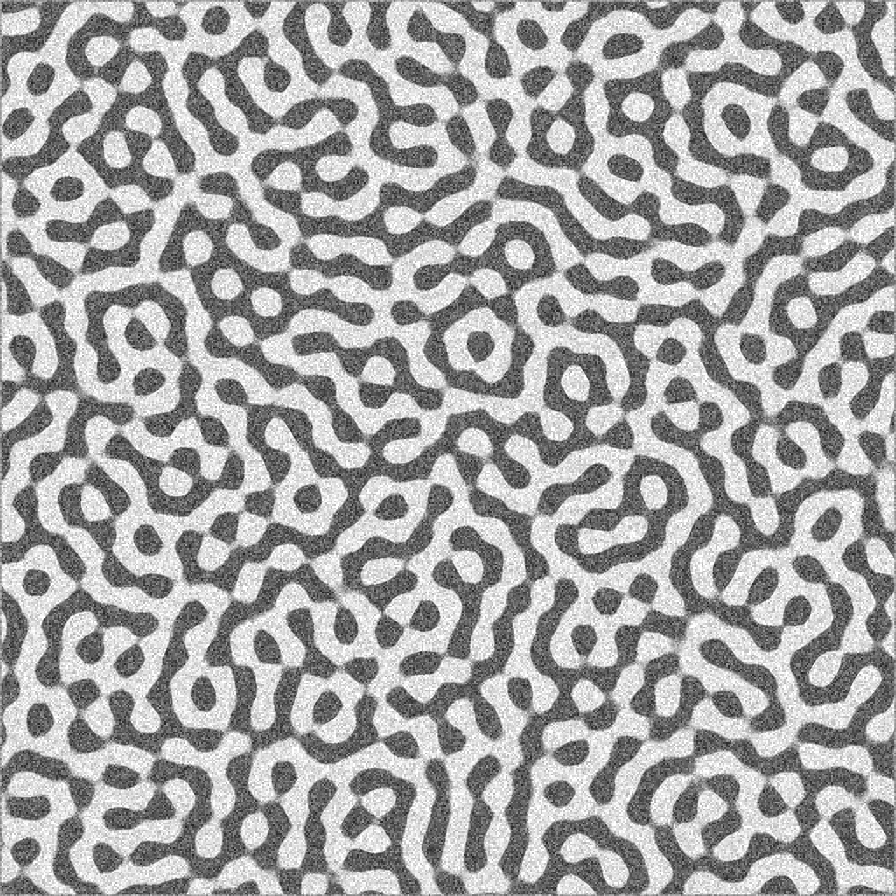
A Shadertoy shader for this pattern:

```glsl
const float TAU = 6.2831853;
const float STRIPES = 23.0;      // stripe periods across the canvas
const float GRAIN_CELLS = 512.0; // grain cells across the canvas
const int WAVES = 36;

const float LIGHT_TONE = 0.88;
const float DARK_TONE = 0.38;
const float FRAME_TONE = 0.60;

vec3 hash3(vec2 p) {
    vec3 q = fract(p.xyx * vec3(0.1031, 0.1030, 0.0973));
    q += dot(q, q.yxz + 33.33);
    return fract((q.xxy + q.yzz) * q.zyx);
}

mat2 rotation(float angle) {
    float c = cos(angle), s = sin(angle);
    return mat2(c, s, -s, c);
}

// Sum of plane waves in all directions, unit variance, period about 1
float waveField(vec2 p) {
    mat2 goldenTurn = rotation(2.39996);
    vec2 direction = vec2(0.8, 0.6);
    float sum = 0.0;
    for (int i = 0; i < WAVES; i++) {
        vec3 h = hash3(vec2(float(i) * 3.7 + 5.0, 41.0));
        float frequency = 1.0 + 0.14 * (h.x - 0.5);
        sum += cos(TAU * (frequency * dot(p, direction) + h.y));
        direction = goldenTurn * direction;
    }
    return sum * sqrt(2.0 / float(WAVES));
}

// Soft two-state version of the wave field
float saturatedField(vec2 p) {
    float f = waveField(p);
    return f * inversesqrt(f * f + 0.25);
}

float ringAverage(vec2 p, float radius, int count) {
    mat2 turn = rotation(TAU / float(count));
    vec2 offset = vec2(radius, 0.0);
    float sum = 0.0;
    for (int i = 0; i < count; i++) {
        sum += saturatedField(p + offset);
        offset = turn * offset;
    }
    return sum / float(count);
}

// Near support minus far inhibition evens out the stripe widths
float labyrinth(vec2 p) {
    float near = saturatedField(p) + 2.0 * ringAverage(p, 0.25, 6);
    float far = 3.0 * ringAverage(p, 0.60, 12);
    return (near - far) / 3.14;
}

// Bell-shaped noise, one value per cell, unit variance
float grain(vec2 uv, float cells) {
    vec3 h = hash3(floor(uv * cells) + 19.0);
    return 2.0 * (h.x + h.y + h.z - 1.5);
}

void mainImage(out vec4 fragColor, in vec2 fragCoord) {
    vec2 uv = fragCoord / iResolution.y;

    // Light and dark bands, slightly more light
    float light = smoothstep(-0.30, 0.30, labyrinth(uv * STRIPES) + 0.07);
    float tone = mix(DARK_TONE, LIGHT_TONE, light);

    // Hairline along the border
    vec2 margin = min(fragCoord, iResolution.xy - fragCoord) / iResolution.y;
    float frame = 1.0 - smoothstep(0.001, 0.003, min(margin.x, margin.y));
    tone = mix(tone, FRAME_TONE, frame);

    // Fine grain, a little stronger in the dark bands
    tone += grain(uv, GRAIN_CELLS) * mix(0.095, 0.08, light);

    fragColor = vec4(vec3(clamp(tone, 0.0, 1.0)), 1.0);
}
```
